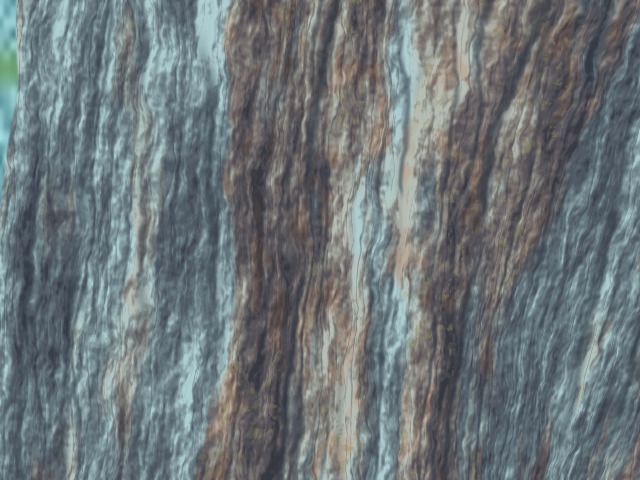
Reproduce this texture procedurally as a WebGL 2 fragment shader.

```glsl
#version 300 es
precision highp float;
// Weathered tree bark: leaning fibrous ridges, dark crevices, blue-grey and red-brown wood.
#define BANDS 8.5
#define LEAN 0.07
#define RIGHT_LEAN 0.22
#define WARP 0.045
#define FIBRE_FREQ 75.0
#define FLAKE_FREQ 62.0
#define CREVICE_WIDTH 0.13
#define BASE_TONE 0.40
#define FIBRE_CONTRAST 0.85
#define RELIEF 0.75
#define WARMTH 0.78
#define LICHEN 0.5

uniform vec2 u_resolution;
out vec4 fragColor;

float hash(vec2 cell) {
  uvec2 q = uvec2(ivec2(cell)) * uvec2(1597u, 3571u);
  uint h = (q.x ^ (q.y << 8)) * 26699u + q.y;
  h = (h ^ (h >> 15)) * 73939u;
  h ^= h >> 13;
  return float(h & 65535u) / 65535.0;
}

float noise(vec2 p) {
  vec2 i = floor(p), f = fract(p);
  f = f * f * (3.0 - 2.0 * f);
  return mix(mix(hash(i), hash(i + vec2(1, 0)), f.x),
             mix(hash(i + vec2(0, 1)), hash(i + vec2(1, 1)), f.x), f.y);
}

float fbm(vec2 p) {
  float sum = 0.0, amp = 0.5;
  for (int i = 0; i < 4; i++) {
    sum += amp * noise(p);
    p = p * 2.03 + 17.3;
    amp *= 0.5;
  }
  return sum / 0.9375;
}

float bump(float x, float centre, float width) {
  float d = (x - centre) / width;
  return exp(-d * d);
}

vec3 coolWood(float t) {
  vec3 c = mix(vec3(0.22, 0.25, 0.29), vec3(0.32, 0.36, 0.40), smoothstep(-0.3, 0.12, t));
  c = mix(c, vec3(0.39, 0.46, 0.49), smoothstep(0.1, 0.4, t));
  c = mix(c, vec3(0.50, 0.59, 0.61), smoothstep(0.36, 0.66, t));
  return mix(c, vec3(0.68, 0.81, 0.82), smoothstep(0.58, 1.0, t));
}

vec3 warmWood(float t) {
  vec3 c = mix(vec3(0.22, 0.22, 0.25), vec3(0.35, 0.32, 0.34), smoothstep(-0.3, 0.15, t));
  c = mix(c, vec3(0.48, 0.42, 0.40), smoothstep(0.12, 0.42, t));
  c = mix(c, vec3(0.55, 0.52, 0.48), smoothstep(0.38, 0.62, t));
  return mix(c, vec3(0.72, 0.72, 0.67), smoothstep(0.55, 0.95, t));
}

void main() {
  vec2 p = gl_FragCoord.xy / u_resolution.y;

  // Grain coordinates: u runs across the fibres, p.y along them.
  float lean = LEAN + RIGHT_LEAN * smoothstep(0.8, 1.3, p.x);
  float u = p.x - lean * (p.y - 0.5);
  u += WARP * (fbm(vec2(p.x * 4.0 + 3.0, p.y * 2.6)) - 0.5);
  u += 0.013 * (noise(vec2(p.x * 22.0, p.y * 11.0)) - 0.5);
  u += 0.006 * (noise(p * vec2(60.0, 42.0)) - 0.5);
  vec2 grain = vec2(u + 2.0, p.y + 1.0);

  // Broad streaks and pale strips set the tone.
  float streak = fbm(grain * vec2(11.0, 1.5));
  float patches = fbm(grain * vec2(17.0, 5.0) + 23.0);
  float tone = BASE_TONE + 1.1 * (streak - 0.5) + 0.6 * (patches - 0.5);
  tone += 0.34 * bump(u, 0.42, 0.035) + 0.28 * bump(u, 0.72, 0.035);
  tone += 0.30 * bump(u, 0.83, 0.03) + 0.12 * bump(u, 0.2, 0.1);
  tone -= 0.20 * bump(u, 0.58, 0.05) + 0.16 * bump(u, 1.12, 0.06);

  // Rounded ridges, lit from the left, parted by crevices at three scales.
  float crevice = 0.0, scale = 1.0;
  for (int i = 0; i < 3; i++) {
    float v = grain.x * BANDS * scale + 1.1 * noise(grain * vec2(6.0, 1.8) * scale);
    float f = fract(v), edge = min(f, 1.0 - f);
    float depth = hash(vec2(floor(v + 0.5), 7.0 + float(i)));
    float broken = smoothstep(0.25, 0.6, noise(vec2(floor(v + 0.5) * 3.7, p.y * 4.0 * scale)) + 0.25 * depth);
    float gap = 1.0 - smoothstep(0.0, CREVICE_WIDTH * (0.5 + depth), edge);
    crevice = max(crevice, gap * depth * broken / sqrt(scale));
    tone += (0.5 - f) * smoothstep(0.0, 0.12, edge) * 0.36 / sqrt(scale);
    scale *= 2.6;
  }

  // Fibres, raised flakes and small grit.
  float fibre = fbm(grain * vec2(FIBRE_FREQ, 8.0));
  vec2 flakePos = grain * vec2(FLAKE_FREQ, 0.45 * FLAKE_FREQ) + 31.0;
  float flake = fbm(flakePos);
  float relief = flake - fbm(flakePos + vec2(-0.28, 0.22));
  float grit = noise(grain * vec2(170.0, 110.0));
  tone += FIBRE_CONTRAST * (fibre - 0.5) + 0.5 * (flake - 0.5);
  tone += RELIEF * relief + 0.24 * (grit - 0.5);

  // Red-brown heartwood bared in the middle, in streaks toward the right.
  float zone = smoothstep(0.40, 0.49, u) * (1.0 - 0.6 * smoothstep(0.92, 1.22, u));
  zone -= 0.5 * bump(u, 0.82, 0.05);
  float stain = fbm(grain * vec2(17.0, 3.2) + 9.0);
  float warm = smoothstep(0.3, 0.7, zone + 1.7 * (stain - 0.5) - 0.2 * (1.0 - p.y));
  warm = WARMTH * max(warm, 0.5 * smoothstep(0.55, 0.7, stain));
  vec3 col = mix(coolWood(tone), warmWood(tone), warm);

  // Rusty flecks and specks of yellow-green lichen on the brown wood.
  float fleck = smoothstep(0.54, 0.70, fbm(grain * vec2(38.0, 13.0) + 53.0));
  vec3 rust = vec3(0.56, 0.42, 0.34) * (0.72 + 0.7 * clamp(tone, 0.0, 0.9));
  col = mix(col, rust, 0.5 * fleck * warm);
  float moss = smoothstep(0.62, 0.72, fbm(grain * vec2(85.0, 60.0) + 71.0));
  moss *= smoothstep(0.48, 0.62, noise(grain * vec2(14.0, 5.0) + 5.0));
  col = mix(col, vec3(0.56, 0.55, 0.38), LICHEN * moss * warm);

  // Shadow in the crevices.
  col = mix(col, vec3(0.17, 0.20, 0.25), 0.85 * clamp(crevice, 0.0, 1.0));

  // Bright blurred gap beside the trunk, at the upper left.
  float trunkEdge = 0.036 * smoothstep(0.55, 0.85, p.y) + 0.008 * (noise(p * 18.0) - 0.5);
  float gapMask = (1.0 - smoothstep(-0.003, 0.003, p.x - trunkEdge)) * smoothstep(0.56, 0.6, p.y);
  vec3 beyond = mix(vec3(0.30, 0.52, 0.56), vec3(0.66, 0.88, 0.90), noise(p * vec2(70.0, 42.0)));
  beyond = mix(beyond, vec3(0.42, 0.62, 0.35), bump(p.y, 0.86, 0.04) * 0.7);
  col = mix(col, beyond, gapMask);

  fragColor = vec4(col, 1.0);
}
```
